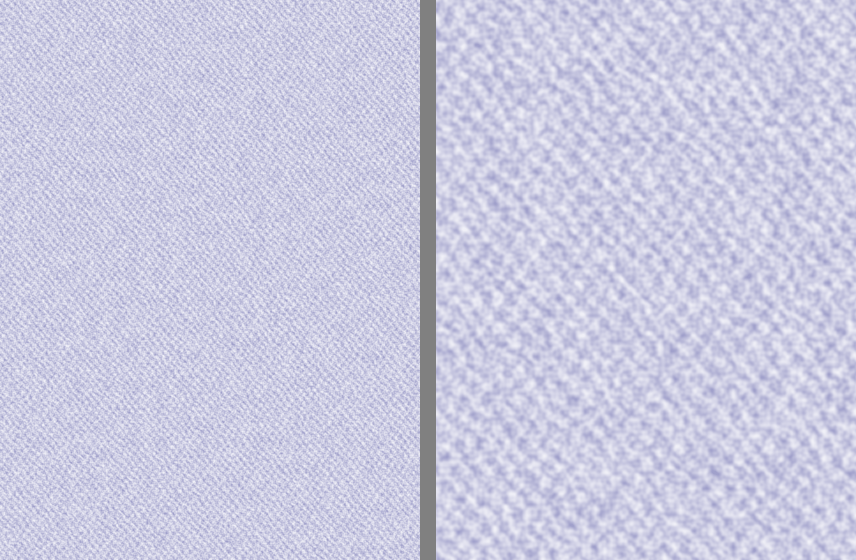
Left: the whole. Right: its middle third, enlarged.
Write a Shadertoy shader that draws this texture.

```glsl
// Fine lavender twill cloth: steep diagonal ribs, broken into stitches
// by a crossing wave and roughened by wrapped gradient noise.
// Every wave and noise lattice repeats a whole number of times, so it tiles.

#define RIBS         vec2(54.0, 64.0)    // diagonal ribs across and up
#define STITCHES     vec2(58.0, -54.0)   // waves crossing the ribs
#define WAVER_CELLS  vec2(36.0, 48.0)
#define SLUB_CELLS   vec2(128.0, 176.0)  // fibres leaning along the ribs
#define FUZZ_CELLS   vec2(238.0, 318.0)
#define CLOUD_CELLS  vec2(30.0, 40.0)
#define RIB_DEPTH    0.27
#define STITCH_DEPTH 0.17
#define SLUB_DEPTH   0.6
#define FUZZ_DEPTH   0.8
#define SHADE        vec3(0.69, 0.69, 0.83)
#define LIGHT        vec3(0.87, 0.87, 0.93)

const float TAU = 6.28318;
const float MEAN_TONE = 0.62;
const float WAVER = 0.5;
const float CLOUD_DEPTH = 0.26;

// Integer hash of a lattice point, from 0 to 1
float hash(vec2 cell, float seed) {
    uint h = uint(cell.x) * 1619u + uint(cell.y) * 31337u + uint(seed) * 6971u;
    h = (h ^ (h >> 15)) * 73471u;
    h = (h ^ (h >> 13)) * 95419u;
    h = (h ^ (h >> 16)) * 58757u;
    return float((h >> 8) & 65535u) / 65536.0;
}

// Slope contribution of one wrapped lattice corner
float corner(vec2 cell, vec2 offset, vec2 period, float seed) {
    float angle = TAU * hash(mod(cell, period), seed);
    return dot(vec2(cos(angle), sin(angle)), offset);
}

// Gradient noise that wraps after the given number of cells
float gradientNoise(vec2 p, vec2 period, float seed) {
    vec2 cell = floor(p);
    vec2 f = p - cell;
    vec2 s = f * f * f * (f * (f * 6.0 - 15.0) + 10.0);
    vec2 e = vec2(1.0, 0.0);
    float low = mix(corner(cell, f, period, seed),
                    corner(cell + e.xy, f - e.xy, period, seed), s.x);
    float high = mix(corner(cell + e.yx, f - e.yx, period, seed),
                     corner(cell + e.xx, f - e.xx, period, seed), s.x);
    return mix(low, high, s.y);
}

void mainImage(out vec4 fragColor, in vec2 fragCoord) {
    vec2 uv = fragCoord / iResolution.xy;

    // Ribs fall to the right; ribs and stitches waver independently
    float ribWaver = WAVER * gradientNoise(uv * WAVER_CELLS, WAVER_CELLS, 1.0);
    float stitchWaver = WAVER * gradientNoise(uv * WAVER_CELLS, WAVER_CELLS, 5.0);
    float rib = cos(TAU * (dot(uv, RIBS) + ribWaver));
    float stitch = cos(TAU * (dot(uv, STITCHES) + stitchWaver));

    // Fibre grain: a sheared lattice follows the ribs, finer fuzz on top
    vec2 sheared = vec2(uv.x + uv.y, uv.y);
    float slub = gradientNoise(sheared * SLUB_CELLS, SLUB_CELLS, 2.0);
    float fuzz = gradientNoise(uv * FUZZ_CELLS, FUZZ_CELLS, 3.0);

    // Soft uneven dye
    float cloud = gradientNoise(uv * CLOUD_CELLS, CLOUD_CELLS, 4.0);

    // Highlights saturate gently, dark gaps between threads stay deep
    float tone = RIB_DEPTH * rib + STITCH_DEPTH * stitch
               + SLUB_DEPTH * slub + FUZZ_DEPTH * fuzz + CLOUD_DEPTH * cloud;
    tone = MEAN_TONE + tone - 0.2 * tone * abs(tone) * step(0.0, tone);
    fragColor = vec4(mix(SHADE, LIGHT, clamp(tone, -0.35, 1.4)), 1.0);
}
```
